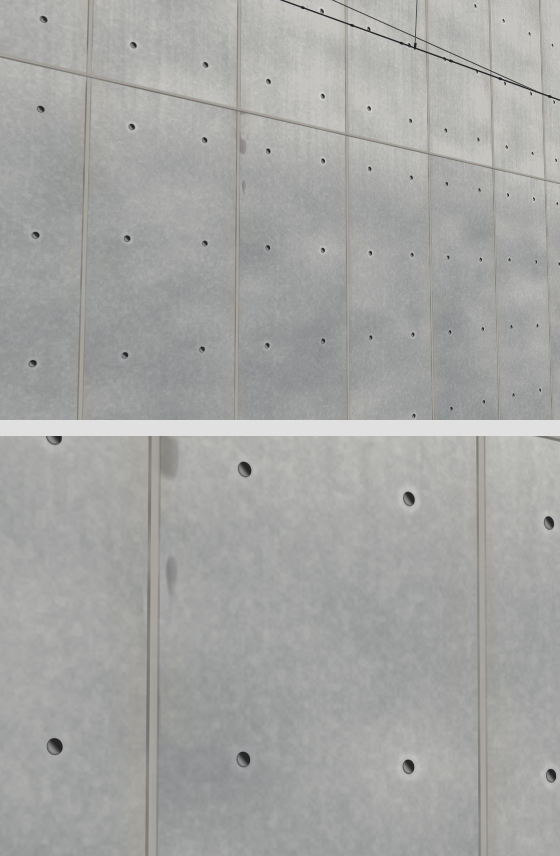
Top: the whole. Bottom: its middle third, enlarged.
Reproduce this texture procedurally as a Shadertoy shader.

```glsl
// A cast concrete wall in perspective: jointed panels, tie holes, stains and overhead cables.

// Perspective, in canvas heights with y down: one u is a panel, one v is a row of holes
const vec2 WALL_ORIGIN = vec2(0.212, 0.179);
const vec2 WALL_U = vec2(0.464, 0.131);
const vec2 WALL_V = vec2(-0.0104, 0.273);
const vec2 WALL_DEPTH = vec2(0.190, -0.0146);

const float JOINT_HALF = 0.013;
const float SEAM_HALF = 0.015;
const float HOLE_RADIUS = 0.027;
const float HOLE_OFFSET = 0.37;     // first row of holes from the seam
const float PANEL_ASPECT = 1.4;
const float STAINED_JOINT = 1.0;
const float CABLE_HALF = 0.0016;

const vec3 CONCRETE_DARK = vec3(0.525, 0.535, 0.542);
const vec3 CONCRETE_LIGHT = vec3(0.755, 0.753, 0.738);
const vec3 JOINT_COLOR = vec3(0.66, 0.65, 0.62);
const vec3 SEAM_COLOR = vec3(0.63, 0.61, 0.58);
const vec3 SHADOW_COLOR = vec3(0.38, 0.37, 0.36);
const vec3 RUST_COLOR = vec3(0.63, 0.58, 0.50);
const vec3 HOLE_DARK = vec3(0.15);
const vec3 HOLE_LIGHT = vec3(0.56);
const vec3 CABLE_COLOR = vec3(0.13, 0.13, 0.14);

float hash(vec2 p) {
    vec3 q = fract(vec3(p.xyx) * 0.1031);
    q += dot(q, q.yzx + 33.33);
    return fract((q.x + q.y) * q.z);
}

float noise(vec2 p) {
    vec2 i = floor(p), f = fract(p);
    f = f * f * (3.0 - 2.0 * f);
    return mix(mix(hash(i), hash(i + vec2(1, 0)), f.x),
               mix(hash(i + vec2(0, 1)), hash(i + vec2(1, 1)), f.x), f.y);
}

float fbm(vec2 p) {
    float sum = 0.0, amp = 0.5;
    for (int i = 0; i < 5; i++) {
        sum += amp * noise(p);
        p = mat2(1.6, 1.2, -1.2, 1.6) * p + 7.3;
        amp *= 0.5;
    }
    return sum;
}

// Coverage of a strip or disc: distance d, half size r, pixel size px
float cover(float d, float r, float px) {
    return 1.0 - smoothstep(-0.7 * px, 0.7 * px, abs(d) - r);
}

float segment(vec2 p, vec2 a, vec2 b) {
    vec2 ab = b - a;
    return length(p - a - ab * clamp(dot(p - a, ab) / dot(ab, ab), 0.0, 1.0));
}

// Inverse of the perspective
vec2 toWall(vec2 q) {
    return inverse(mat2(WALL_U - WALL_DEPTH.x * q, WALL_V - WALL_DEPTH.y * q)) * (q - WALL_ORIGIN);
}

// Weathered surface without joints and holes
vec3 concrete(vec2 w, float joint) {
    vec2 s = vec2(w.x * PANEL_ASPECT, w.y);
    float below = smoothstep(-0.01, 0.01, w.y);
    vec2 panel = vec2(floor(w.x), below);
    float cloud = fbm(s * vec2(1.3, 2.2) + panel * 5.0) - 0.5;
    float streak = noise(vec2(s.x * 19.0, s.y * 0.9)) + noise(vec2(s.x * 47.0, s.y * 1.7)) - 1.0;
    float grain = noise(s * 42.0) + noise(s * 85.0) - 1.0;

    // Pale upper course; the lower one darkens past a ragged tide line
    float tide = smoothstep(0.1, 0.75, w.y + 1.1 * cloud);
    float lower = mix(0.72, 0.40, tide) - 0.05 * max(w.y - 1.0, 0.0);
    float tone = mix(0.82, lower, below) + 0.035 * clamp(w.x - 1.0, -2.0, 4.0);
    tone += 0.75 * cloud + 0.14 * (hash(panel + 3.0) - 0.5);
    tone += streak * mix(0.12, 0.03, below * smoothstep(0.0, 0.8, w.y));
    tone += 0.13 * grain + 0.09 * smoothstep(0.55, 0.85, noise(s * 30.0 + 9.0));
    vec3 color = mix(CONCRETE_DARK, CONCRETE_LIGHT, clamp(tone, -0.12, 1.08));

    // Damp spots along one joint, rust beside the others
    float spots = smoothstep(0.5, 0.7, noise(vec2(w.x * 22.0, w.y * 8.0)));
    float reach = exp(-pow((w.x - STAINED_JOINT - 0.02) * 22.0, 2.0));
    color *= 1.0 - 0.24 * spots * reach * below * (1.0 - smoothstep(1.0, 1.4, w.y));
    float rust = exp(-abs(joint) * 22.0) * smoothstep(0.35, 0.75, noise(vec2(w.x * 30.0, w.y * 2.5)));
    return mix(color, RUST_COLOR, 0.35 * rust);
}

void mainImage(out vec4 fragColor, in vec2 fragCoord) {
    vec2 q = vec2(fragCoord.x, iResolution.y - fragCoord.y) / iResolution.y;
    float pixel = 1.0 / iResolution.y;
    vec2 w = toWall(q);
    vec2 px = fwidth(w);
    float joint = w.x - round(w.x);
    vec3 color = concrete(w, joint);

    // Vertical joints and the horizontal seam, each a pale strip with a dark lip
    float wear = 0.35 + 0.6 * noise(w * vec2(3.0, 7.0));
    color = mix(color, JOINT_COLOR, 0.8 * cover(joint, JOINT_HALF, px.x));
    color = mix(color, SHADOW_COLOR, 0.75 * wear * cover(joint + JOINT_HALF, 0.004, px.x));
    color = mix(color, SHADOW_COLOR, 0.4 * wear * cover(joint - JOINT_HALF, 0.003, px.x));
    color = mix(color, SEAM_COLOR, 0.8 * cover(w.y, SEAM_HALF, px.y));
    color = mix(color, SHADOW_COLOR, (0.4 + 0.5 * wear) * cover(w.y - SEAM_HALF, 0.006, px.y));

    // Tie holes: two per panel across, mirrored about the seam
    float row = abs(w.y) - HOLE_OFFSET + 0.5;
    vec2 id = vec2(floor(w.x * 2.0), floor(row) * sign(w.y));
    vec2 hole = vec2((fract(w.x * 2.0) - 0.5) * 0.5 * PANEL_ASPECT, (fract(row) - 0.5) * sign(w.y));
    hole += 0.02 * (vec2(hash(id), hash(id + 17.0)) - 0.5);
    float d = length(hole);
    float halo = exp(-pow(d / HOLE_RADIUS - 1.5, 2.0) * 3.0);
    color += 0.07 * halo * hash(id + 5.0);
    float shade = smoothstep(-0.55, 0.35, dot(hole, vec2(0.7, -0.7)) / HOLE_RADIUS);
    float rim = smoothstep(0.65, 1.0, d / HOLE_RADIUS);
    vec3 inside = mix(HOLE_LIGHT, HOLE_DARK, max(shade, 0.55 * rim));
    color = mix(color, inside, cover(d, HOLE_RADIUS, max(px.x, px.y)));

    // Overhead cables with clamps on the main one
    vec2 start = vec2(0.662, -0.003), end = vec2(1.337, 0.240);
    vec2 along = normalize(end - start);
    float t = dot(q - start, along);
    float clampMark = 0.0013 * cover(fract(t * 8.0) - 0.5, 0.03, pixel * 8.0);
    float cable = cover(segment(q, start, end), CABLE_HALF + clampMark, pixel);
    cable = max(cable, 0.85 * cover(segment(q, vec2(0.785, -0.003), vec2(1.276, 0.217)), 0.0011, pixel));
    cable = max(cable, 0.8 * cover(segment(q, vec2(0.993, -0.003), vec2(0.988, 0.115)), 0.0009, pixel));
    cable = max(cable, cover(segment(q, vec2(0.989, 0.104), vec2(0.988, 0.115)), 0.0028, pixel));
    color = mix(color, CABLE_COLOR, cable);

    fragColor = vec4(clamp(color, 0.0, 1.0), 1.0);
}
```
